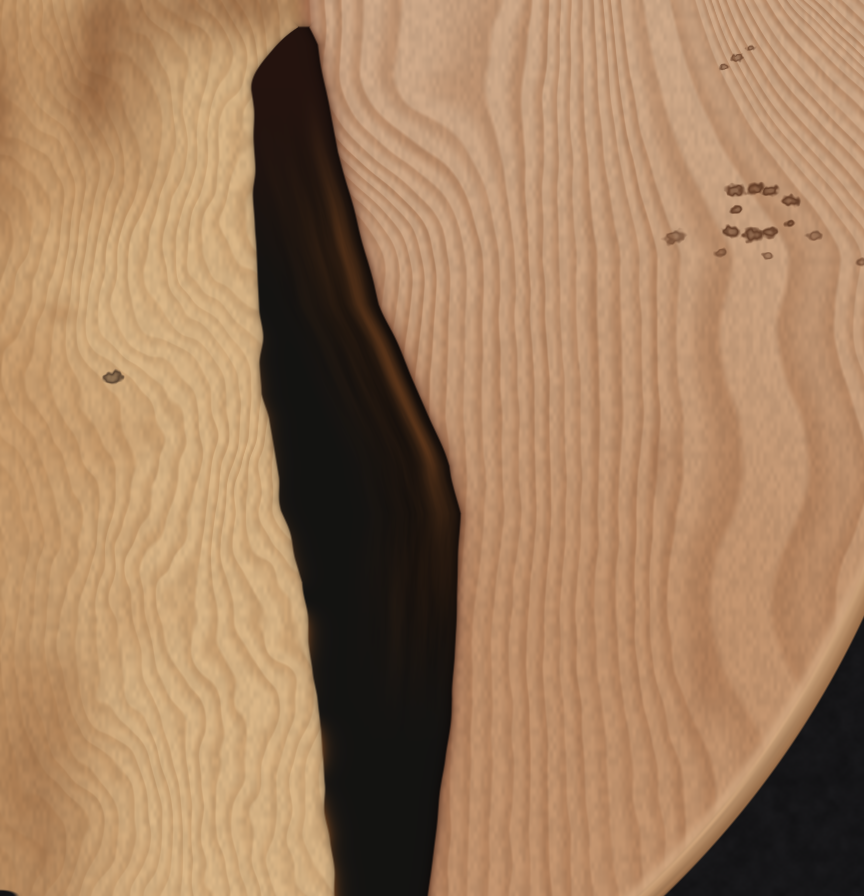
Write a WebGL 1 fragment shader that draws this texture.

```glsl
precision highp float;
uniform vec2 u_resolution;

float hash(vec2 p) {
  return fract(sin(dot(p, vec2(127.1, 311.7))) * 43758.5453);
}

float noise(vec2 p) {
  vec2 i = floor(p), f = fract(p);
  f = f * f * (3.0 - 2.0 * f);
  return mix(mix(hash(i), hash(i + vec2(1.0, 0.0)), f.x),
             mix(hash(i + vec2(0.0, 1.0)), hash(i + 1.0), f.x), f.y);
}

float fbm(vec2 p) {
  float sum = 0.0, amp = 0.5;
  for (int i = 0; i < 4; i++) {
    sum += amp * noise(p);
    p = p * 2.03 + 7.1;
    amp *= 0.5;
  }
  return sum;
}

float ramp(float t, float a, float b, float rise) {
  return rise * clamp((t - a) / (b - a), 0.0, 1.0);
}

float blob(vec2 p, vec2 center, vec2 size) {
  vec2 d = (p - center) / size;
  return exp(-dot(d, d));
}

// Cavity outline, with t measured downward from the top
float leftBank(float t) {
  float tip = 1.0 - ramp(t, 0.03, 0.10, 1.0);
  return 0.280 + 0.055 * tip * tip + ramp(t, 0.10, 0.44, 0.014)
    + ramp(t, 0.44, 0.57, 0.021) + ramp(t, 0.57, 0.65, 0.024)
    + ramp(t, 0.65, 1.0, 0.035) + 0.006 * (noise(vec2(t * 32.0, 2.0)) - 0.5);
}

float rightBank(float t) {
  return 0.345 + ramp(t, 0.03, 0.05, 0.010) + ramp(t, 0.05, 0.17, 0.023)
    + ramp(t, 0.17, 0.34, 0.046) + ramp(t, 0.34, 0.52, 0.077)
    + ramp(t, 0.52, 0.573, 0.013) - ramp(t, 0.573, 0.78, 0.009)
    - ramp(t, 0.78, 1.0, 0.026) + 0.004 * (noise(vec2(t * 26.0, 9.0)) - 0.5);
}

// Soft dark ridge once per growth ring
float ring(float phase) {
  float f = fract(phase);
  return smoothstep(0.25, 0.82, f) * (1.0 - smoothstep(0.84, 1.0, f));
}

float knot(vec2 p, vec2 center, float seed) {
  float a = 0.5 * (hash(vec2(seed, 3.0)) - 0.3);
  vec2 d = p - center;
  d = vec2(d.x * cos(a) + d.y * sin(a), d.y * cos(a) - d.x * sin(a));
  d /= vec2(0.011, 0.007) * (0.65 + 0.6 * hash(vec2(seed, 8.0)));
  float r = length(d) + 0.5 * (noise(p * 240.0) - 0.5);
  return (1.0 - smoothstep(0.55, 1.1, r)) * (0.55 + 0.45 * smoothstep(0.1, 0.7, r));
}

float knots(vec2 p) {
  float k = 0.0;
  for (int i = 0; i < 9; i++) {
    float n = float(i), a = n * 0.7 + 0.3;
    float r = 0.024 + 0.016 * hash(vec2(n, 5.0));
    k = max(k, knot(p, vec2(0.846, 0.765) + r * vec2(cos(a), sin(a)), n));
  }
  for (int i = 0; i < 5; i++) {
    float n = float(i);
    vec2 c = vec2(0.753 + n * 0.052, 0.722 + 0.016 * sin(n * 2.4 + 1.0));
    k = max(k, 0.7 * knot(p, c, n + 20.0));
  }
  for (int i = 0; i < 3; i++) {
    float n = float(i);
    k = max(k, 0.8 * knot((p - vec2(0.808, 0.925)) * 1.6, n * vec2(0.024, 0.017), n + 40.0));
  }
  return k;
}

vec3 pinkWood(vec2 p, float t, float bankGap) {
  float upper = max(0.29 - t, 0.0);
  float field = p.x + 0.14 * (1.0 - smoothstep(0.08, 0.31, t)) * (1.0 - smoothstep(0.38, 0.62, p.x));
  field += 1.1 * upper * upper / (upper + 0.04) * smoothstep(0.60, 0.90, p.x);
  field += 0.020 * sin(t * 19.0 + 1.0) * smoothstep(0.70, 0.84, p.x) * smoothstep(0.25, 0.4, t);
  field -= 0.16 * max(t - 0.62, 0.0) * smoothstep(0.58, 0.85, p.x);
  field += 0.05 * (t - 0.55) * smoothstep(0.5, 0.7, t) * (1.0 - smoothstep(0.5, 0.65, p.x));
  field += 0.022 * (noise(p * vec2(5.0, 7.0)) - 0.5) + 0.004 * noise(p * 28.0);
  float phase = field * 56.0 - 12.0 * smoothstep(0.72, 1.0, field) + 1.6 * noise(vec2(field * 14.0, 4.0));
  float line = ring(phase) * (0.55 + 0.45 * noise(vec2(floor(phase), t * 5.0)));
  vec3 col = mix(vec3(0.745, 0.565, 0.42), vec3(0.79, 0.645, 0.52), smoothstep(0.25, 0.95, p.y + 0.25 * (fbm(p * 4.0) - 0.5)));
  col = mix(col, vec3(0.63, 0.43, 0.29), 0.62 * line);
  col = mix(col, vec3(0.60, 0.40, 0.27), 0.35 * blob(p, vec2(0.735, 0.49), vec2(0.012, 0.035)));
  col = mix(col, vec3(0.60, 0.40, 0.27), 0.35 * blob(p, vec2(0.785, 0.24), vec2(0.02, 0.06)));
  col = mix(col, vec3(0.56, 0.33, 0.23), 0.65 * exp(-max(bankGap, 0.0) * 110.0));
  return mix(col, vec3(0.33, 0.18, 0.10), 0.85 * knots(p));
}

vec3 honeyWood(vec2 p, float t) {
  vec2 warp = vec2(fbm(p * vec2(6.0, 4.0)), fbm(p * vec2(5.0, 6.0) + 11.0)) - 0.47;
  float field = p.x - 0.13 * t + 0.18 * warp.x + 0.025 * sin(t * 17.0 + p.x * 14.0);
  float line = ring(field * 42.0 + 2.0 * warp.y);
  vec3 col = mix(vec3(0.77, 0.60, 0.42), vec3(0.83, 0.69, 0.51), smoothstep(0.0, 0.17, p.x + 0.3 * warp.y));
  col = mix(col, vec3(0.67, 0.48, 0.30), line * (0.20 + 0.25 * noise(p * 8.0)));
  float stain = blob(p, vec2(0.12, 0.93), vec2(0.055, 0.10)) + blob(p, vec2(0.27, 1.0), vec2(0.12, 0.05));
  stain += 0.7 * blob(p, vec2(0.0, 0.86), vec2(0.025, 0.12)) + 0.6 * blob(p, vec2(0.03, 0.08), vec2(0.07, 0.22));
  stain *= 0.35 + 1.1 * fbm(p * vec2(28.0, 9.0));
  col = mix(col, vec3(0.50, 0.31, 0.18), clamp(stain * 0.75, 0.0, 0.8));
  col = mix(col, vec3(0.66, 0.47, 0.30), 0.4 * blob(p, vec2(0.068, 0.65), vec2(0.018, 0.012)));
  return mix(col, vec3(0.25, 0.18, 0.13), 0.8 * knot(p, vec2(0.126, 0.579), 3.0));
}

vec3 cavity(vec2 p, float t, float fromLeft, float fromRight) {
  float streak = fbm(vec2(fromRight * 75.0, t * 7.0));
  vec3 col = mix(vec3(0.14, 0.075, 0.055), vec3(0.075, 0.073, 0.068), smoothstep(0.08, 0.36, t));
  float wall = (1.0 - smoothstep(0.03, 0.13, fromRight)) * smoothstep(0.1, 0.3, t) * (1.0 - smoothstep(0.62, 0.85, t));
  col = mix(col, mix(vec3(0.06, 0.04, 0.03), vec3(0.24, 0.14, 0.07), streak), 0.8 * wall);
  float amber = exp(-pow((fromRight - 0.019) / 0.009, 2.0)) * smoothstep(0.08, 0.32, t) * (1.0 - smoothstep(0.48, 0.63, t));
  col = mix(col, vec3(0.40, 0.23, 0.11), amber * (0.35 + 0.6 * streak));
  float lip = exp(-fromLeft * 150.0) * smoothstep(0.3, 0.6, t);
  col = mix(col, vec3(0.42, 0.25, 0.12), lip * noise(vec2(t * 24.0, 6.0)));
  return mix(col, vec3(0.05, 0.03, 0.025), 0.7 * exp(-fromRight * 190.0));
}

void main() {
  vec2 p = gl_FragCoord.xy / u_resolution.y;
  float t = 1.0 - p.y, soft = 1.3 / u_resolution.y;
  float fromLeft = p.x - leftBank(t), fromRight = rightBank(t) - p.x;

  // Two boards and the opening between them
  float side = smoothstep(-0.012, 0.012, 0.5 * (fromLeft - fromRight));
  vec3 col = mix(honeyWood(p, t), pinkWood(p, t, -fromRight), side);
  col *= 0.96 + 0.08 * noise(p * vec2(260.0, 120.0));
  float inside = min(min(fromLeft, fromRight), t - 0.03);
  col *= 1.0 - 0.3 * exp(-abs(inside) * 260.0);
  col = mix(col, cavity(p, t, max(fromLeft, 0.0), max(fromRight, 0.0)), smoothstep(-soft, soft, inside));

  // Rounded table rim and dark floor
  float radius = length(p - vec2(0.018, 0.753));
  float across = clamp((radius - 1.022) / 0.022, 0.0, 1.0);
  vec3 rim = mix(vec3(0.82, 0.66, 0.50), vec3(0.57, 0.40, 0.26), across);
  rim *= 0.95 + 0.1 * noise(vec2(radius * 300.0, p.y * 12.0));
  col = mix(col, vec3(0.84, 0.68, 0.53), 0.6 * exp(-pow((radius - 1.020) / 0.007, 2.0)));
  col = mix(col, rim, smoothstep(1.020, 1.026, radius));
  vec3 ground = vec3(0.085, 0.083, 0.09) * (0.75 + 0.5 * fbm(p * 70.0));
  col = mix(col, ground, smoothstep(1.044 - soft, 1.044 + soft, radius));
  col = mix(col, ground, 1.0 - smoothstep(0.010, 0.016, length(p * vec2(0.7, 2.0))));
  gl_FragColor = vec4(col, 1.0);
}
```
